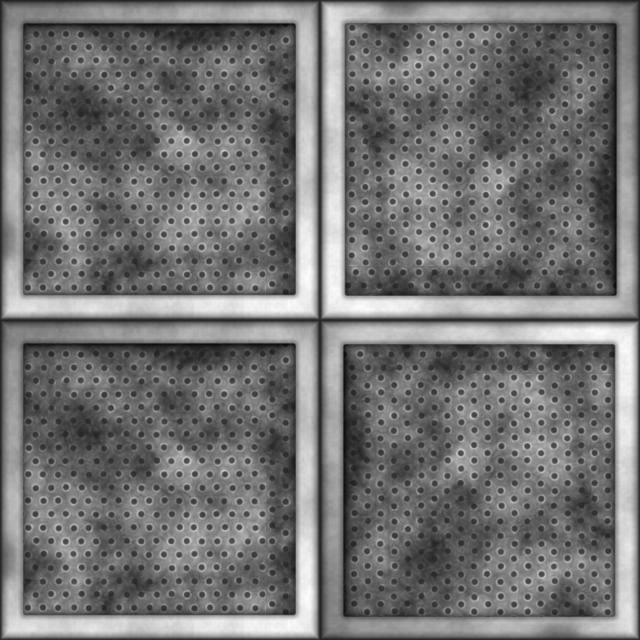
Give the GLSL for this texture, as a Shadertoy shader.

```glsl
// Two by two worn grey metal panels with staggered holes and pale raised frames.
#define TILES 2.0
#define PANEL_CENTER vec2(0.4985, 0.5025)
#define PANEL_HALF vec2(0.4255, 0.4245)
#define HOLE_RADIUS 0.0088
#define ROW_PITCH vec2(0.0472, 0.0417)
#define BORDER_PITCH vec2(0.0492, 0.0417)
#define BORDER_START 0.832
#define PANEL_TONE 0.42
#define FRAME_TONE 0.75
#define GRIME 0.62
#define SEAM_WIDTH 0.007

float hash(vec2 p) {
    vec3 q = fract(p.xyx * 0.1031);
    q += dot(q, q.yzx + 33.33);
    return fract((q.x + q.y) * q.z);
}

float valueNoise(vec2 p) {
    vec2 cell = floor(p), f = fract(p);
    f = f * f * (3.0 - 2.0 * f);
    return mix(mix(hash(cell), hash(cell + vec2(1, 0)), f.x),
               mix(hash(cell + vec2(0, 1)), hash(cell + vec2(1, 1)), f.x), f.y);
}

// Layered noise, centred on zero
float clouds(vec2 p) {
    float sum = 0.0, weight = 0.5;
    for (int i = 0; i < 6; i++) {
        sum += weight * (valueNoise(p) - 0.5);
        p = mat2(1.6, 1.2, -1.2, 1.6) * p + 17.3;
        weight *= 0.58;
    }
    return sum;
}

// Distance to the nearest cell point
float cellular(vec2 p) {
    vec2 cell = floor(p);
    float nearest = 2.0;
    for (int y = -1; y <= 1; y++)
        for (int x = -1; x <= 1; x++) {
            vec2 c = cell + vec2(x, y);
            nearest = min(nearest, length(c + vec2(hash(c), hash(c + 41.7)) - p));
        }
    return nearest;
}

float blob(vec2 p, vec2 center, vec2 size) {
    vec2 q = (p - center) / size;
    return exp(-dot(q, q));
}

// Offset from the nearest hole of a staggered lattice
vec2 holeOffset(vec2 p, vec2 pitch, float jitter) {
    float row = floor(p.y / pitch.y + 0.5);
    float x = p.x / pitch.x - 0.5 * mod(row, 2.0);
    vec2 id = vec2(floor(x + 0.5), row);
    vec2 offset = vec2(x - id.x, p.y / pitch.y - row) * pitch;
    return offset - jitter * (vec2(hash(id + 90.0), hash(id + 150.0)) - 0.5);
}

// Quarter turns in the right column; the left column is upright
vec2 turnTile(vec2 p, vec2 id) {
    if (mod(id.x, 2.0) < 0.5) return p;
    vec2 q = p - 0.5;
    return 0.5 + (mod(id.y, 2.0) > 0.5 ? vec2(-q.y, q.x) : vec2(q.y, -q.x));
}

float panelShade(vec2 p, float depth, float pixel) {
    // Broad stains and fine mottling
    float tone = PANEL_TONE + GRIME * clouds(p * 9.0 + 3.0);
    tone += 0.10 * (0.5 - cellular(p * 48.0 + 2.0 * valueNoise(p * 30.0)));
    tone -= 0.11 * blob(p, vec2(0.24, 0.65), vec2(0.22, 0.13));
    tone -= 0.15 * blob(p, vec2(0.87, 0.66), vec2(0.06, 0.12));
    tone -= 0.10 * blob(p, vec2(0.48, 0.19), vec2(0.18, 0.07));
    tone += 0.09 * blob(p, vec2(0.53, 0.80), vec2(0.06, 0.12));
    tone += 0.06 * blob(p, vec2(0.42, 0.34), vec2(0.32, 0.13));
    tone -= 0.06 * smoothstep(0.82, 0.86, p.x);

    // Holes with worn bright rims
    vec2 hole = p.x > BORDER_START
        ? holeOffset(p.yx - vec2(0.309, 0.851), BORDER_PITCH, 0.001)
        : holeOffset(p - vec2(0.7257, 0.2258), ROW_PITCH, 0.004);
    float r = length(hole), soft = max(0.0025, pixel);
    float rim = exp(-pow((r - HOLE_RADIUS * 1.4) / 0.003, 2.0));
    tone += rim * (0.03 + 0.16 * valueNoise(p * 70.0)) * smoothstep(0.22, 0.5, tone);
    float inside = 1.0 - smoothstep(HOLE_RADIUS - soft, HOLE_RADIUS + soft, r);
    tone = mix(tone, 0.10 + 0.28 * tone, inside * 0.9);

    // Shadow under the frame, deepest along the top
    float shadow = 0.55 * exp(-depth / 0.012) + 0.5 * exp(-(0.927 - p.y) / 0.028);
    return max(tone, 0.08) * (1.0 - min(shadow, 0.8));
}

float frameShade(vec2 p, float edge, float inner) {
    float tone = FRAME_TONE + 0.17 * (p.x - 0.5) - 0.28 * (p.y - 0.5);
    tone += 0.28 * clouds(p * 7.0 + 40.0) + 0.08 * clouds(p * vec2(90.0, 60.0));
    tone -= 0.32 * blob(p, vec2(0.025, 0.26), vec2(0.04, 0.075));
    tone *= mix(0.58, 1.0, smoothstep(0.0, 0.034, edge));
    tone *= mix(0.62, 1.0, smoothstep(-0.004, 0.02, inner));
    return mix(tone, 0.11, 0.85 * exp(-pow(edge / SEAM_WIDTH, 2.0)));
}

void mainImage(out vec4 fragColor, in vec2 fragCoord) {
    vec2 grid = fragCoord / iResolution.xy * TILES;
    vec2 p = turnTile(fract(grid), floor(grid));
    float pixel = TILES / iResolution.y;

    // Rounded panel boundary and distance to the tile seam
    vec2 box = abs(p - PANEL_CENTER) - PANEL_HALF + 0.008;
    float d = length(max(box, 0.0)) + min(max(box.x, box.y), 0.0) - 0.008;
    vec2 border = min(p, 1.0 - p);
    float edge = min(border.x, border.y);

    float soft = max(0.003, pixel);
    float shade = mix(panelShade(p, max(-d, 0.0), pixel), frameShade(p, edge, d),
                      smoothstep(-soft, soft, d));
    fragColor = vec4(vec3(clamp(shade, 0.0, 1.0)), 1.0);
}
```
